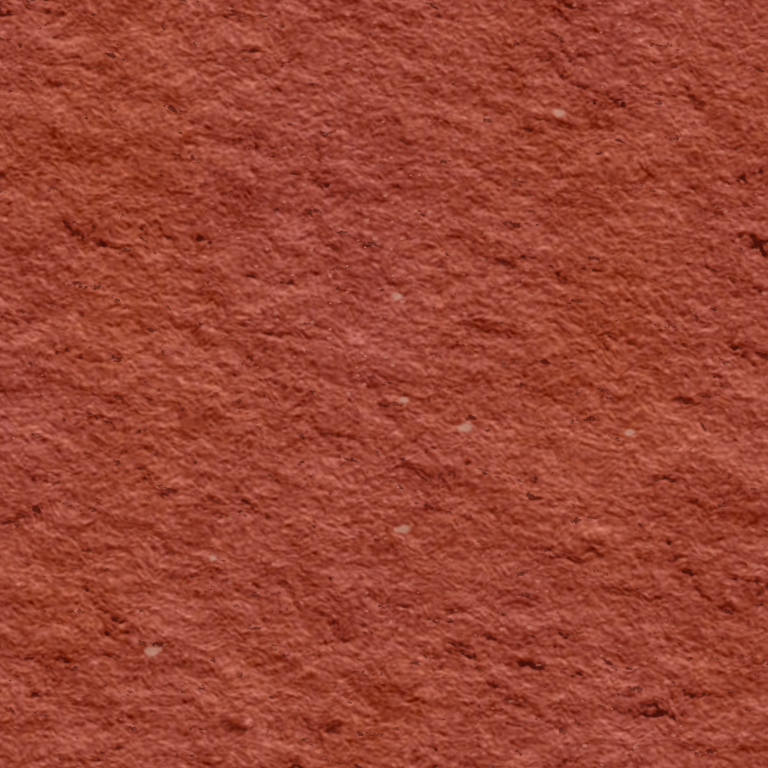
Give the GLSL for this texture, as a WebGL 1 fragment shader.

```glsl
precision highp float;
uniform vec2 u_resolution;

const vec3 CLAY = vec3(0.616, 0.272, 0.205);
const vec3 MAUVE_SHIFT = vec3(-0.005, 0.003, 0.030);
const vec3 CREVICE = vec3(0.27, 0.055, 0.03);
const vec3 PEBBLE = vec3(0.78, 0.59, 0.52);
const vec3 GLINT = vec3(0.78, 0.50, 0.43);

vec2 hash2(vec2 cell) {
  vec3 h = fract(cell.xyx * vec3(0.1031, 0.1030, 0.0973));
  h += dot(h, h.yzx + 33.33);
  return fract((h.xx + h.yz) * h.zy);
}

float cornerSlope(vec2 cell, vec2 offset) {
  return dot(hash2(cell) * 2.0 - 1.0, offset);
}

// Gradient noise, centred on zero
float noise(vec2 p) {
  vec2 i = floor(p);
  vec2 f = p - i;
  vec2 w = f * f * f * (f * (f * 6.0 - 15.0) + 10.0);
  vec2 e = vec2(1.0, 0.0);
  float low = mix(cornerSlope(i, f), cornerSlope(i + e, f - e), w.x);
  float high = mix(cornerSlope(i + e.yx, f - e.yx),
                   cornerSlope(i + e.xx, f - e.xx), w.x);
  return mix(low, high, w.y);
}

float height(vec2 p, float frequency) {
  float sum = 0.0;
  float amplitude = 0.3;
  for (int octave = 0; octave < 5; octave++) {
    sum += amplitude * noise(p * frequency + float(octave) * 17.3);
    frequency *= 1.9;
    amplitude *= 0.7;
  }
  return sum;
}

// Brightness of a rough surface lit from above
float relief(vec2 p, float frequency, float reach) {
  return height(p, frequency) - height(p + vec2(0.0, reach), frequency);
}

// Sparse soft-edged flecks, at most one in each grid cell
float flecks(vec2 p, float cells, float chance, float radius) {
  vec2 grid = p * cells;
  vec2 cell = floor(grid);
  vec2 traits = hash2(cell + 71.0);
  vec2 centre = 0.3 + 0.4 * hash2(cell + 13.0);
  vec2 offset = (grid - cell - centre) * vec2(0.8, 1.15);
  float size = radius * mix(0.4, 1.0, traits.y);
  float ragged = length(offset) + size * 0.7 * noise(grid * 0.8 / radius);
  float shape = 1.0 - smoothstep(size * 0.4, size * 1.3, ragged);
  return shape * step(traits.x, chance);
}

void main() {
  vec2 uv = gl_FragCoord.xy / min(u_resolution.x, u_resolution.y);

  // Grain runs across the canvas, falling slightly to the right
  vec2 tilt = vec2(cos(0.24), sin(0.24));
  vec2 along = vec2(dot(uv, vec2(tilt.x, -tilt.y)), dot(uv, tilt.yx));
  vec2 bed = along * vec2(0.72, 1.0) + 3.0;
  bed += 0.008 * vec2(noise(uv * 19.0), noise(uv * 23.0 + 40.0));

  // Clay with broad tonal patches and small mauve grains
  float patches = noise(uv * 3.2 + 8.0) + 0.5 * noise(uv * 8.0 + 21.0);
  float mottle = noise(uv * 60.0 + 30.0);
  vec3 color = CLAY + MAUVE_SHIFT * (1.2 * patches + 1.2 * mottle);
  color += 0.055 * noise(uv * 6.0 + 60.0) + 0.06 * noise(uv * 17.0 + 90.0);

  // Lit relief and crisp sandy grain
  float grain = noise(along * vec2(95.0, 130.0) + 5.0);
  float sand = noise(uv * vec2(150.0, 170.0) + 11.0);
  color += 1.4 * relief(bed, 16.0, 0.004) + 0.10 * grain + 0.07 * sand;

  // Dark crevices beneath the steepest ledges, long ones and short nicks
  float broken = smoothstep(-0.1, 0.25, noise(along * vec2(7.0, 12.0) + 50.0));
  float ledge = smoothstep(0.065, 0.16, -relief(bed, 16.0, 0.008)) * broken;
  float nick = smoothstep(0.12, 0.24, -relief(bed + 7.0, 30.0, 0.008));
  color = mix(color, CREVICE, max(0.85 * ledge, 0.6 * nick));

  // Fine glints, thicker in the mauve patches, and a few pale pebbles
  float glint = flecks(uv, 85.0, 0.09, 0.28);
  color = mix(color, GLINT, glint * clamp(0.4 + patches, 0.2, 0.65));
  float pebble = flecks(uv + 0.37, 24.0, 0.007, 0.23);
  color = mix(color, PEBBLE, 0.75 * pebble);

  gl_FragColor = vec4(clamp(color, 0.0, 1.0), 1.0);
}
```
